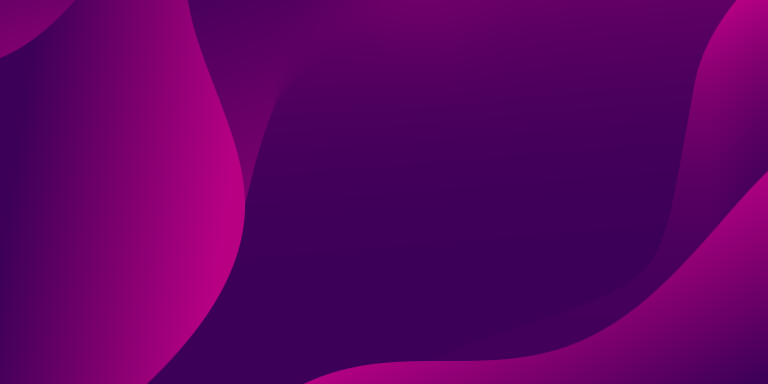
Give the GLSL for this background, as a Shadertoy shader.

```glsl
// Draws overlapping magenta waves with soft gradients on a deep purple ground.

// Purple to magenta ramp.
vec3 ramp(float t) {
    return mix(vec3(0.24, 0.0, 0.345), vec3(0.72, 0.0, 0.515), clamp(t, 0.0, 1.0));
}

// Coverage of the region d > 0, antialiased and optionally blurred.
float cover(float d, float blur) {
    return clamp(0.5 + d / (fwidth(d) + blur), 0.0, 1.0);
}

void mainImage(out vec4 fragColor, in vec2 fragCoord) {
    // The canvas spans 2 by 1 units.
    vec2 p = fragCoord / iResolution.xy * vec2(2.0, 1.0);
    float x = p.x, y = p.y;

    // Ground: slightly tilted glow from the top edge.
    float rise = max((y - 0.08 * (x - 1.0) - 0.3) / 0.7, 0.0);
    float glow = 0.06 * exp(-30.0 * dot(p - vec2(1.13, 1.0), p - vec2(1.13, 1.0)));
    vec3 color = ramp(0.35 * rise * rise + glow);

    // Fold behind the left wave, dissolving towards the top.
    float v = y - 0.466;
    float foldEdge = 0.638 + 0.24 * v + 0.85 * v * v * v;
    float fold = cover(foldEdge - x, 0.25 * smoothstep(0.7, 1.0, y)) * cover(v, 0.0);
    color = mix(color, ramp(0.13 + 0.28 * (x - 0.53) + 0.7 * (0.97 - y)), fold);

    // Left wave: a rounded belly with a long upper tail.
    float leftEdge = 0.638 - v * v * (1.27 + min(-1.4 * v, 0.2 * v));
    vec3 leftColor = ramp(1.76 * x + 0.264 * (1.0 - y) - 0.183);
    color = mix(color, leftColor, cover(leftEdge - x, 0.0));

    // Upper left corner.
    float cornerEdge = 0.849 + 0.4 * x + 1.9 * x * x;
    vec3 cornerColor = ramp(0.36 + 1.2 * (1.0 - y) + 0.4 * x);
    color = mix(color, cornerColor, cover(y - cornerEdge, 0.0));

    // Right ribbon: flares at the top, sweeps left at the bottom.
    float flare = max(y - 0.78, 0.0);
    float sweep = 0.65 / (1.0 + exp((y - 0.155) / 0.055));
    float ribbonEdge = 1.785 + 0.18 * (y - 0.65) + 1.45 * flare * flare - sweep;
    float ribbonTone = 0.04 + 1.05 * pow(y, 2.6) - 1.3 * max(x - 1.85, 0.0);
    color = mix(color, ramp(ribbonTone), cover(x - ribbonEdge, 0.0));

    // Bottom wave: bright along its crest, dark in the lower right.
    float w = x - 1.16;
    float crest = 0.06 + w * w * w * (1.22 - 0.65 * abs(w * w * w));
    float depth = 0.474 * (x - 0.807) - y;
    color = mix(color, ramp(0.95 - 1.75 * depth), cover(crest - y, 0.0));

    fragColor = vec4(color, 1.0);
}
```
